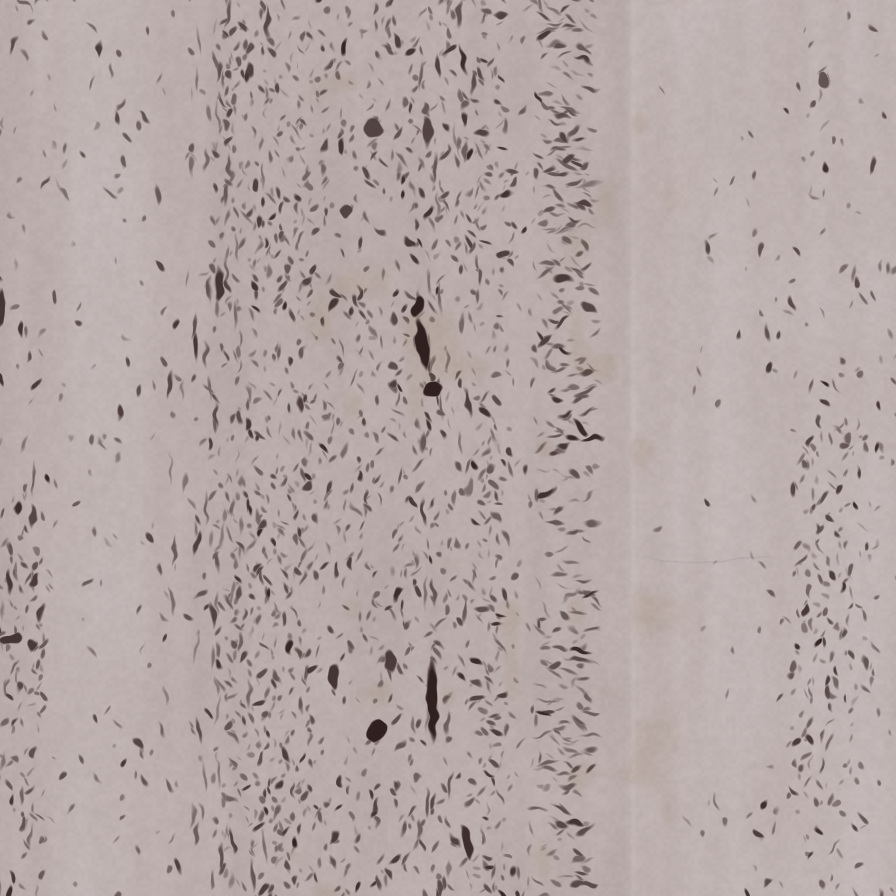
Give the GLSL for this texture, as a WebGL 2 fragment shader.

```glsl
#version 300 es
precision highp float;
uniform vec2 u_resolution;
out vec4 fragColor;

const vec3 STONE = vec3(0.722, 0.672, 0.665);
const vec3 PALE = vec3(0.765, 0.718, 0.717);
const vec3 OCHRE = vec3(0.66, 0.58, 0.51);
const vec3 CAVITY = vec3(0.19, 0.13, 0.125);

// Integer mixing hash: three values in 0..1 per cell and seed
vec3 hash3(vec2 cell, int seed) {
  uvec3 v = uvec3(ivec3(ivec2(cell), seed) + 4096);
  v = v * 1664525u + 1013904223u;
  v.x += v.y * v.z; v.y += v.z * v.x; v.z += v.x * v.y;
  v ^= v >> 16u;
  v.x += v.y * v.z; v.y += v.z * v.x; v.z += v.x * v.y;
  return vec3(v >> 8u) / 16777216.0;
}

float noise(vec2 p, int seed) {
  vec2 i = floor(p), f = fract(p);
  f = f * f * (3.0 - 2.0 * f);
  float low = mix(hash3(i, seed).x, hash3(i + vec2(1, 0), seed).x, f.x);
  float high = mix(hash3(i + vec2(0, 1), seed).x, hash3(i + vec2(1, 1), seed).x, f.x);
  return mix(low, high, f.y);
}

float band(float x, float start, float end, float blur) {
  return smoothstep(start - blur, start + blur, x) - smoothstep(end - blur, end + blur, x);
}

// Rotated ellipse with a soft edge
float pit(vec2 p, vec2 center, vec2 radius, float angle) {
  float c = cos(angle), s = sin(angle);
  vec2 d = mat2(c, -s, s, c) * (p - center);
  float dist = (length(d / radius) - 1.0) * min(radius.x, radius.y);
  float soft = max(0.0011, 0.7 / u_resolution.y);
  return 1.0 - smoothstep(-soft, soft, dist);
}

// Share of cells holding a pore, by vertical bed
float poreDensity(vec2 p) {
  float d = 0.8 * band(p.x, 0.24, 0.355, 0.012) + 0.5 * band(p.x, 0.355, 0.515, 0.012);
  d += 0.85 * band(p.x, 0.525, 0.565, 0.01) + 0.2 * band(p.x, 0.565, 0.60, 0.01);
  d += 0.8 * band(p.x, 0.60, 0.665, 0.012) * (1.0 - 0.55 * band(p.y, 0.38, 0.55, 0.04));
  d += 0.6 * band(p.x, -0.1, 0.05, 0.015) * (1.0 - 0.8 * smoothstep(0.36, 0.52, p.y));
  d += 0.5 * band(p.x, 0.885, 0.965, 0.02) * band(p.y, 0.08, 0.56, 0.05);
  d += 0.09 * smoothstep(0.72, 0.82, p.x) + 0.10 * band(p.x, 0.05, 0.235, 0.02);
  return d * (0.45 + 0.95 * noise(p * vec2(16.0, 11.0), 5));
}

float streakDensity(vec2 p) {
  float d = 0.5 * band(p.x, 0.218, 0.262, 0.008) + 0.4 * band(p.x, 0.465, 0.53, 0.008);
  return d + 0.14 * band(p.x, 0.18, 0.30, 0.01) + 0.3 * band(p.x, -0.1, 0.035, 0.01) * step(p.y, 0.5);
}

// Jittered pits; streaky = 0 gives pores, 1 gives upright slits
float pitLayer(vec2 p, vec2 cell, vec2 radius, float streaky, float faintest, int seed) {
  vec2 home = floor(p / cell);
  float shade = 0.0;
  for (int y = -1; y <= 1; y++) {
    for (int x = -1; x <= 1; x++) {
      vec2 id = home + vec2(x, y);
      vec3 place = hash3(id, seed), form = hash3(id, seed + 1);
      vec2 center = (id + place.xy) * cell;
      if (place.z > mix(poreDensity(center), streakDensity(center), streaky)) continue;
      float flatBed = band(center.x, 0.60, 0.68, 0.008);
      float across = max(flatBed, 0.8 * step(0.55, form.z) * band(center.x, 0.525, 0.57, 0.01));
      float angle = (form.x - 0.5) * mix(1.8, 0.35, streaky) + 1.45 * across * (1.0 - streaky);
      vec2 size = radius * (0.6 + 0.7 * vec2(form.z, form.y)) * vec2(1.0, 1.0 + 0.35 * flatBed);
      shade = max(shade, pit(p, center, size, angle) * mix(faintest, 1.0, form.y * form.z));
    }
  }
  return shade;
}

// Largest cavities that anchor the beds
float cavities(vec2 p) {
  float s = pit(p, vec2(0.471, 0.616), vec2(0.006, 0.028), 0.12);
  s = max(s, pit(p, vec2(0.483, 0.564), vec2(0.010, 0.008), 0.4));
  s = max(s, pit(p, vec2(0.466, 0.659), vec2(0.005, 0.012), -0.2));
  s = max(s, pit(p, vec2(0.483, 0.219), vec2(0.0055, 0.043), 0.0));
  s = max(s, pit(p, vec2(0.420, 0.184), vec2(0.011, 0.013), -0.5));
  s = max(s, pit(p, vec2(0.434, 0.262), vec2(0.006, 0.013), 0.1) * 0.8);
  s = max(s, pit(p, vec2(0.374, 0.245), vec2(0.006, 0.014), 0.0) * 0.85);
  s = max(s, pit(p, vec2(0.244, 0.682), vec2(0.005, 0.018), 0.0) * 0.85);
  s = max(s, pit(p, vec2(0.417, 0.857), vec2(0.009, 0.011), 0.6) * 0.75);
  s = max(s, pit(p, vec2(0.477, 0.854), vec2(0.005, 0.017), 0.0) * 0.75);
  s = max(s, pit(p, vec2(0.385, 0.763), vec2(0.007, 0.009), 0.3) * 0.75);
  s = max(s, pit(p, vec2(0.521, 0.060), vec2(0.006, 0.018), 0.3) * 0.9);
  s = max(s, pit(p, vec2(0.000, 0.655), vec2(0.005, 0.020), 0.0) * 0.85);
  s = max(s, pit(p, vec2(0.013, 0.286), vec2(0.012, 0.006), 0.2) * 0.85);
  return max(s, pit(p, vec2(0.920, 0.911), vec2(0.006, 0.010), 0.5) * 0.65);
}

// Pale beds, upright grain, the seam and small stains
vec3 stone(vec2 p) {
  float pale = 0.6 * band(p.x, 0.05, 0.18, 0.04) + 0.65 * smoothstep(0.695, 0.712, p.x);
  pale += 0.55 * (noise(p * vec2(45.0, 3.0), 11) - 0.5) + 0.4 * (noise(p * 9.0, 12) - 0.5);
  pale += 0.3 * band(p.x, 0.704, 0.709, 0.002) - 0.25 * band(p.x, 0.715, 0.75, 0.01);
  vec3 color = mix(STONE, PALE, pale);
  float stain = smoothstep(0.72, 0.95, noise(p * vec2(28.0, 22.0), 13));
  color = mix(color, OCHRE, 0.3 * stain * band(p.x, 0.34, 0.76, 0.04));
  float crackY = 0.376 + 0.012 * (noise(p * vec2(35.0, 1.0), 14) - 0.5);
  float crack = band(p.y, crackY - 0.001, crackY + 0.001, 0.001) * band(p.x, 0.72, 0.86, 0.02);
  color -= 0.035 * crack;
  return color + 0.022 * (noise(p * 260.0, 15) - 0.5) + 0.018 * (noise(p * 110.0, 16) - 0.5);
}

void main() {
  vec2 p = gl_FragCoord.xy / u_resolution;
  vec2 rough = p + 0.006 * (vec2(noise(p * 95.0, 21), noise(p * 95.0, 22)) - 0.5);
  float shade = pitLayer(rough, vec2(0.0135), vec2(0.0018, 0.0042), 0.0, 0.22, 31);
  shade = max(shade, pitLayer(rough, vec2(0.021), vec2(0.0025, 0.0062), 0.0, 0.42, 41));
  shade = max(shade, pitLayer(rough, vec2(0.015, 0.042), vec2(0.0022, 0.0115), 1.0, 0.35, 51));
  shade = max(shade, cavities(rough));
  fragColor = vec4(mix(stone(p), CAVITY, shade), 1.0);
}
```
